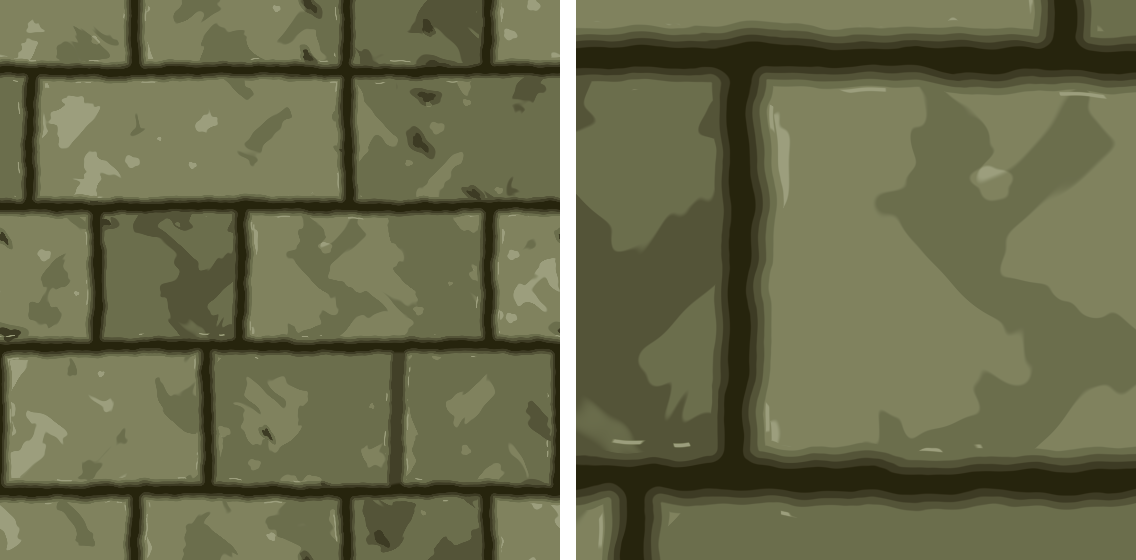
Left: the whole. Right: its middle third, enlarged.
This texture is drawn by a three.js fragment shader. Its source:

```glsl
// Olive stone wall: four courses of uneven blocks that tile in both directions.
// Each block gets a tone level from warped sines, chips and pits from cells,
// and a rounded edge ramp; the levels are posterised into six flat colours.
varying vec2 vUv;

const float TAU = 6.2831853;
const float COURSES = 4.0;

float hash(vec2 p) {
  return fract(sin(dot(p, vec2(127.1, 311.7))) * 4375.85);
}

// Left edges of the blocks in a course
vec3 jointsOf(float row) {
  if (row < 0.5) return vec3(0.242, 0.618, 0.870);
  if (row < 1.5) return vec3(0.370, 0.709, 0.997);
  if (row < 2.5) return vec3(0.173, 0.430, 0.873);
  return vec3(0.054, 0.621, 0.621);
}

// Mean tone level of the block right of each joint
vec3 tonesOf(float row) {
  if (row < 0.5) return vec3(4.1, 3.1, 4.5);
  if (row < 1.5) return vec3(3.7, 3.6, 4.45);
  if (row < 2.5) return vec3(3.1, 4.0, 4.45);
  return vec3(4.5, 3.5, 3.5);
}

// Hand-cut unevenness; whole frequencies keep it seamless
vec2 wobble(vec2 p) {
  vec2 a = TAU * p;
  vec2 slow = sin(vec2(3.0 * a.y + 2.0 * sin(a.x), 2.0 * a.x + sin(a.y)));
  vec2 fine = sin(vec2(11.0 * a.y + 4.0 * a.x, 13.0 * a.x + 3.0 * a.y));
  vec2 rough = sin(vec2(29.0 * a.y - 7.0 * a.x, 31.0 * a.x + 5.0 * a.y));
  return 0.002 * slow + 0.001 * fine + 0.0006 * rough;
}

// Ragged blotches from layered, domain-warped sines, about -1.2 to 1.2
float blotches(vec2 q) {
  q += 0.6 * sin(q.yx * 1.3 + vec2(0.4, 1.9));
  q += 0.22 * sin(q.yx * 3.7 + vec2(2.1, 0.6));
  q += 0.07 * sin(q.yx * 9.1 + vec2(1.2, 3.3));
  return 0.6 * sin(q.x + sin(0.8 * q.y))
       + 0.4 * sin(1.3 * q.y - 0.7 * q.x)
       + 0.2 * sin(2.7 * q.x + 1.9 * q.y);
}

// Relative distance to a random spot in its cell: 1 on the rim, large if none
float spot(vec2 q, float size, float chance, vec2 radius) {
  vec2 cell = floor(q / size);
  if (hash(cell) > chance) return 9.0;
  vec2 jitter = vec2(hash(cell + 3.7), hash(cell + 8.3)) - 0.5;
  vec2 v = q - (cell + 0.5 + 0.3 * jitter) * size;
  float turn = -0.6 + jitter.x;
  v = mat2(cos(turn), -sin(turn), sin(turn), cos(turn)) * v;
  v /= radius * (0.75 + 0.9 * jitter.y);
  float angle = atan(v.y, v.x);
  return length(v) + 0.12 * sin(3.0 * angle + 9.0 * jitter.x)
                   + 0.07 * sin(5.0 * angle);
}

// Whole levels with a narrow soft step
float posterise(float level, float softness) {
  return floor(level) + smoothstep(1.0 - softness, 1.0, fract(level));
}

// Distance inward from the rim of a rounded block
float rimDistance(vec2 inset, float radius) {
  vec2 q = radius - inset;
  return radius - length(max(q, 0.0)) - min(max(q.x, q.y), 0.0);
}

vec3 palette(float level) {
  vec3 c = mix(vec3(0.15, 0.14, 0.05), vec3(0.24, 0.23, 0.14), clamp(level, 0.0, 1.0));
  c = mix(c, vec3(0.33, 0.33, 0.22), clamp(level - 1.0, 0.0, 1.0));
  c = mix(c, vec3(0.42, 0.43, 0.30), clamp(level - 2.0, 0.0, 1.0));
  c = mix(c, vec3(0.50, 0.51, 0.37), clamp(level - 3.0, 0.0, 1.0));
  return mix(c, vec3(0.61, 0.62, 0.49), clamp(level - 4.0, 0.0, 1.0));
}

void main() {
  // Course and block
  vec2 p = vUv + wobble(vUv);
  p.y -= 0.0025 - 0.0057 * cos(TAU * vUv.y);
  float y = p.y * COURSES + 0.5;
  float row = mod(floor(y), COURSES);
  float below = fract(y) / COURSES;
  float above = 1.0 / COURSES - below;
  vec3 joints = jointsOf(row);
  vec3 tones = tonesOf(row);
  float left = 1.0, right = 1.0, tone = 4.0, seed = 0.0;
  for (int i = 0; i < 3; i++) {
    float d = fract(p.x - joints[i]);
    if (d < left) { left = d; tone = tones[i]; seed = joints[i]; }
    right = min(right, fract(joints[i] - p.x));
  }
  vec2 local = vec2(left, below) + 7.0 * vec2(hash(vec2(seed, row)), hash(vec2(row, seed)));

  // Face: blotches, lighter towards the left edge
  float face = tone + 0.55 * blotches(local * 30.0);
  face += 0.5 * (0.5 - left / (left + right)) + 0.3 * smoothstep(0.04, 0.02, left);
  float level = posterise(min(face, 5.4), 0.04);

  // Pale chips and dark slanted pits
  float chip = spot(local, 0.055, 0.13, vec2(0.011, 0.009));
  float pit = spot(local + 2.3, 0.09, 0.09, vec2(0.034, 0.017));
  level += 1.0 - smoothstep(0.9, 1.1, chip);
  level -= 1.0 - smoothstep(0.95, 1.05, pit);
  level = mix(level, 1.0, 1.0 - smoothstep(0.5, 0.58, pit));

  // Worn rim down to the mortar, with pale slivers along it
  float rim = rimDistance(vec2(min(left, right), min(below, above)), 0.016);
  float wear = blotches(local * 55.0 + 4.0);
  float edge = max((rim - 0.0068) / 0.0042 + 1.0 + 0.4 * wear, 0.0);
  level = min(level, posterise(edge, 0.25));
  float sliver = 1.0 - smoothstep(0.0006, 0.0016, abs(rim - 0.0195));
  level = mix(level, 5.0, sliver * smoothstep(0.7, 0.8, wear));

  // One shallow joint stays paler than the rest
  float shallow = step(abs(row - 1.0), 0.1) * step(abs(p.x - 0.709), 0.03);
  shallow *= smoothstep(0.008, 0.014, min(below, above));
  level = max(level, 1.2 * shallow);

  gl_FragColor = vec4(palette(level), 1.0);
}
```
